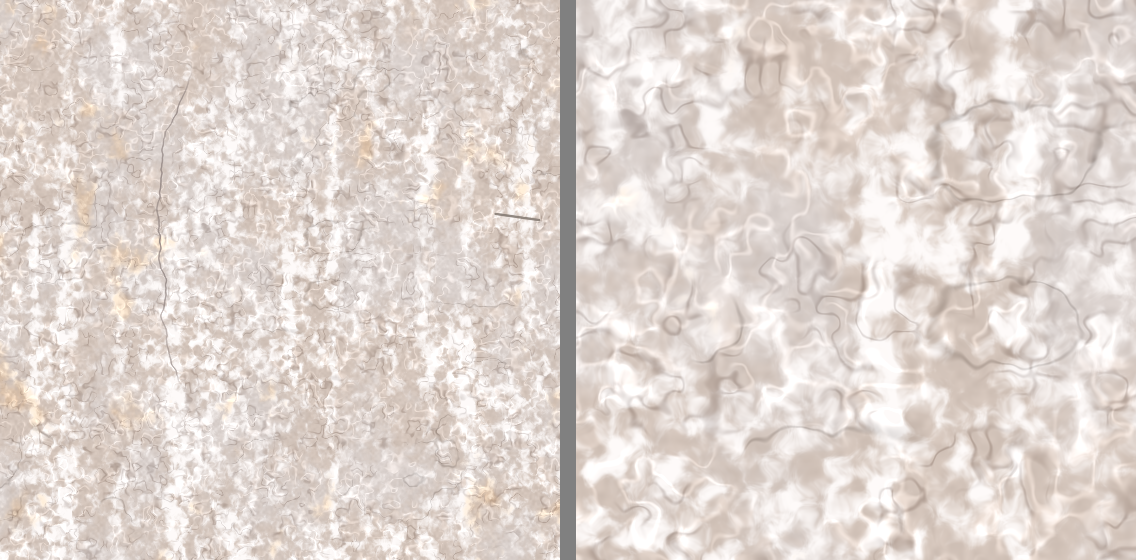
Left: the whole. Right: its middle third, enlarged.
Write a WebGL 2 fragment shader that draws this texture.

```glsl
#version 300 es
precision highp float;
// Weathered plaster: a beige and grey ground under flaking whitewash that
// gathers in vertical runs, with fine crackle, rust stains and one long crack.
// Layers are fractal value noise; the runs come from a loop over columns.

#define CLOUD_SCALE vec2(11.0, 5.5)
#define GRAIN_SCALE vec2(82.0, 72.0)
#define CLOUD_GAIN 0.80
#define GRAIN_GAIN 1.45
#define RUN_COUNT 11
#define RUN_GAIN 0.36
#define FLAKE_START -0.12
#define FLAKE_FULL 0.62
#define CRACKLE_SCALE 88.0
#define CRACKLE_DEPTH 0.12
#define STAIN_STRENGTH 0.75

uniform vec2 u_resolution;
out vec4 fragColor;

float hash(vec2 p) {
  vec3 q = fract(vec3(p.xyx) * 0.1031);
  q += dot(q, q.yzx + 33.33);
  return fract((q.x + q.y) * q.z);
}

float noise(vec2 p) {
  vec2 i = floor(p), f = fract(p);
  f = f * f * (3.0 - 2.0 * f);
  return mix(mix(hash(i), hash(i + vec2(1, 0)), f.x),
             mix(hash(i + vec2(0, 1)), hash(i + vec2(1, 1)), f.x), f.y);
}

float fbm(vec2 p) {
  float sum = 0.0, amp = 0.5;
  for (int i = 0; i < 4; i++) {
    sum += amp * noise(p);
    p = mat2(0.96, 0.28, -0.28, 0.96) * p * 2.03 + 17.3;
    amp *= 0.5;
  }
  return sum / 0.9375;
}

// Thin line along the middle level of a noise field.
float vein(vec2 p, float width) {
  return 1.0 - smoothstep(0.0, width, abs(noise(p) - 0.5));
}

// Vertical whitewash runs with ragged sides and broken lengths.
float runs(vec2 p) {
  float cover = 0.0;
  for (int i = 0; i < RUN_COUNT; i++) {
    float id = float(i);
    float x = (id + 0.15 + 0.7 * hash(vec2(id, 3.0))) / float(RUN_COUNT);
    float halfWidth = mix(0.007, 0.019, hash(vec2(id, 8.0)));
    float wobble = 0.010 * (noise(vec2(id * 9.0, p.y * 22.0)) - 0.5);
    float side = 1.0 - smoothstep(0.5, 1.3, abs(p.x - x + wobble) / halfWidth);
    float along = smoothstep(0.42, 0.62, noise(vec2(id * 5.0 + 0.5, p.y * 4.5 + id)));
    cover = max(cover, side * along);
  }
  return cover;
}

float segment(vec2 p, vec2 a, vec2 b) {
  vec2 d = b - a;
  return length(p - a - d * clamp(dot(p - a, d) / dot(d, d), 0.0, 1.0));
}

void main() {
  vec2 p = gl_FragCoord.xy / u_resolution;
  float px = 1.0 / u_resolution.y;
  vec2 warp = vec2(noise(p * 105.0), noise(p * 105.0 + 40.0)) - 0.5;
  vec2 q = p + 0.008 * warp;

  float cloud = fbm(p * CLOUD_SCALE + 4.0) - 0.5;
  float grain = fbm(q * GRAIN_SCALE + 11.0) - 0.5;
  float speck = noise(p * 210.0) - 0.5;

  // Ground
  float tone = fbm(p * vec2(11.0, 8.0) + 61.0) - 0.5;
  float greyness = smoothstep(-0.25, 0.25, tone + 0.5 * grain);
  vec3 color = mix(vec3(0.835, 0.775, 0.735), vec3(0.855, 0.82, 0.805), greyness);
  color += 0.05 * speck + 0.06 * grain;

  // Flaking whitewash; grain shows strongest where the wash is heavy
  float run = runs(q);
  float roughness = mix(0.75, 1.2, smoothstep(-0.2, 0.2, cloud));
  float cover = CLOUD_GAIN * cloud + GRAIN_GAIN * roughness * grain + RUN_GAIN * run;
  float flake = smoothstep(FLAKE_START, FLAKE_FULL, cover + 0.15 * speck);
  color = mix(color, vec3(0.995, 0.98, 0.975), flake);

  // Broken crackle, pale beside dark
  float paleGate = smoothstep(0.35, 0.65, noise(p * 34.0 + 7.0));
  float darkGate = smoothstep(0.40, 0.70, noise(p * 38.0 + 90.0));
  vec2 crackle = q * CRACKLE_SCALE + 23.0;
  color += 0.09 * paleGate * vein(crackle, 0.16);
  color -= vec3(0.92, 1.0, 1.02) * CRACKLE_DEPTH * darkGate * vein(crackle + 0.42, 0.13);
  float hairGate = smoothstep(0.60, 0.74, noise(p * 9.0 + 35.0));
  color -= 0.11 * hairGate * vein(q * vec2(15.0, 21.0) + 52.0, 0.025);

  // Rust stains
  float rust = fbm(p * vec2(14.0, 11.0) + 130.0) - 0.5;
  float stain = smoothstep(0.17, 0.38, rust + 0.25 * grain);
  color *= mix(vec3(1.0), vec3(1.02, 0.94, 0.83), STAIN_STRENGTH * stain);

  // Long crack and a short splinter
  float bend = p.y - 0.56;
  float wander = fbm(vec2(p.y * 16.0, 5.0)) - 0.5;
  float crackX = 0.284 + 0.55 * bend * bend + 0.035 * wander;
  float crack = 1.0 - smoothstep(0.0003, 0.0006 + px, abs(p.x - crackX));
  crack *= smoothstep(0.30, 0.36, p.y) * (1.0 - smoothstep(0.82, 0.89, p.y));
  crack *= 0.4 + 0.6 * noise(vec2(p.y * 30.0, 2.0));
  color = mix(color, vec3(0.55, 0.50, 0.49), 0.85 * crack);
  float splinter = segment(p, vec2(0.885, 0.618), vec2(0.963, 0.607));
  color = mix(color, vec3(0.50, 0.46, 0.43), 0.85 * (1.0 - smoothstep(0.001, 0.0015 + px, splinter)));

  fragColor = vec4(clamp(color, 0.0, 1.0), 1.0);
}
```
